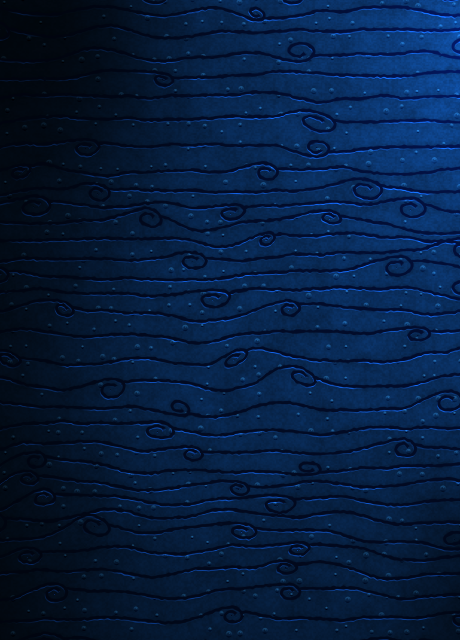
Write a Shadertoy shader that draws this pattern.

```glsl
// Dark blue embossed surface with wavy carved lines, curls and small droplets, lit from the upper right.

// Lengths are in canvas heights
const float ROW_STEP    = 0.0312;  // mean distance between lines
const float ROW_DRIFT   = 0.012;   // slow change of line density
const float WAVE_HEIGHT = 0.030;
const float WAVE_FREQ   = 11.0;
const float CURL_CELL   = 0.35;    // at most one curl per cell of a row
const float CURL_SHARE  = 0.78;
const float CURL_REACH  = 0.08;    // length of the rise into a curl
const float CURL_TURNS  = 1.1;
const float CURL_TIGHT  = 0.52;    // radius lost per turn
const vec2  CURL_EXIT   = vec2(0.8, 0.46); // where the next line leaves the curl
const float LINE_HALF   = 0.0023;
const float EDGE_ROUGH  = 0.0024;
const float DROP_CELL   = 0.028;
const float DROP_SHARE  = 0.55;
const vec2  LIGHT_STEP  = vec2(0.0005, 0.0016);
const vec3  SURFACE     = vec3(0.033, 0.158, 0.32);
const vec3  GLOW        = vec3(0.03, 0.165, 0.35);
const vec3  GROOVE      = vec3(0.006, 0.034, 0.115);
const vec3  GROOVE_GLOW = vec3(0.006, 0.06, 0.32);
const vec3  RIM         = vec3(0.05, 0.27, 0.68);
const float TAU         = 6.28318;

float hash(vec2 p) {
    return fract(sin(dot(p, vec2(127.1, 311.7))) * 43758.5453);
}

float noise(vec2 p) {
    vec2 i = floor(p), f = fract(p);
    f = f * f * (3.0 - 2.0 * f);
    return mix(mix(hash(i), hash(i + vec2(1, 0)), f.x),
               mix(hash(i + vec2(0, 1)), hash(i + vec2(1, 1)), f.x), f.y);
}

float fbm(vec2 p) {
    float sum = 0.0, amp = 0.5;
    for (int i = 0; i < 4; i++) {
        sum += amp * noise(p);
        p = p * 2.03 + 17.3;
        amp *= 0.5;
    }
    return sum;
}

// Distance to a clockwise spiral that starts at the top of an ellipse
float spiralDistance(vec2 p, vec2 radii) {
    vec2 q = p / radii;
    float len = max(length(q), 0.001);
    float slope = length(q / radii) / len;
    float turn = fract(atan(q.x, q.y) / TAU + 1.0);
    float d = 1.0;
    for (int n = 0; n < 2; n++) {
        float t = turn + float(n);
        float across = abs(len - 1.0 + CURL_TIGHT * t) / slope;
        float beyond = (t - CURL_TURNS) * TAU * len * radii.y;
        d = min(d, max(across, beyond));
    }
    return d;
}

// Distance to one wavy line, broken by a curl in each cell
float rowDistance(vec2 p, float row) {
    float base = row * ROW_STEP + ROW_DRIFT * sin(row * ROW_STEP * 15.0);
    base += WAVE_HEIGHT * (noise(vec2(p.x * WAVE_FREQ + 0.6 * hash(vec2(row, 5.0)), row * 0.38)) - 0.5);
    base += 0.005 * (noise(vec2(p.x * 30.0, row * 3.7)) - 0.5);
    float y = p.y - base;

    float shift = hash(vec2(row, 9.0)) * CURL_CELL;
    float cell = floor((p.x + shift) / CURL_CELL);
    vec2 id = vec2(cell, row);
    if (hash(id + 2.3) > CURL_SHARE) return abs(y);

    float x = p.x + shift - (cell + mix(0.26, 0.74, hash(id))) * CURL_CELL;
    float size = mix(0.0105, 0.0175, hash(id + 7.1));
    vec2 radii = size * vec2(mix(1.35, 2.0, hash(id + 4.9)), 1.0);
    y *= hash(id + 8.7) < 0.14 ? -1.0 : 1.0;

    float rise = size * smoothstep(-CURL_REACH, 0.0, x);
    float fall = size * CURL_EXIT.y * (1.0 - smoothstep(0.0, CURL_REACH, x - CURL_EXIT.x * radii.x));
    float line = x < 0.0 ? abs(y - rise) : max(abs(y - fall), CURL_EXIT.x * radii.x - x);
    return min(line, spiralDistance(vec2(x, y), radii));
}

float grooveDistance(vec2 p) {
    p.y += EDGE_ROUGH * (noise(p * 190.0) - 0.5);
    float middle = floor(p.y / ROW_STEP), d = 1.0;
    for (int i = -2; i <= 3; i++) d = min(d, rowDistance(p, middle + float(i)));
    return d;
}

// Droplet relief: a thin ring with a lit upper side and a glint
float droplets(vec2 p, float px) {
    vec2 id = floor(p / DROP_CELL);
    if (hash(id + 31.0) > DROP_SHARE) return 0.0;
    vec2 centre = 0.2 + 0.6 * vec2(hash(id + 11.0), hash(id + 23.0));
    vec2 q = p - (id + centre) * DROP_CELL;
    float radius = mix(0.0010, 0.0038, pow(hash(id + 47.0), 1.3));
    float r = length(q);
    float ring = 1.0 - smoothstep(0.0002, 0.0002 + 1.3 * px, abs(r - radius));
    float glint = 1.0 - smoothstep(0.0, 0.0003 + px, length(q - radius * vec2(0.2, 0.4)));
    return ring * (0.3 + 0.7 * q.y / radius) + 0.9 * glint;
}

void mainImage(out vec4 fragColor, in vec2 fragCoord) {
    float px = 1.0 / iResolution.y;
    vec2 p = fragCoord * px;
    vec2 uv = fragCoord / iResolution.xy;

    // Broad light: dark left side and lower corners, glow at upper right
    float light = mix(0.26, 0.9, smoothstep(-0.06, 0.46, uv.x));
    vec2 shade = uv - vec2(0.14, 0.94);
    light *= 1.0 - 0.65 * exp(-dot(shade, shade) * 14.0);
    light *= mix(0.68, 1.0, smoothstep(-0.05, 0.45, uv.y));
    light *= 1.0 - 0.5 * smoothstep(0.75, 1.05, uv.x) * (1.0 - smoothstep(0.0, 0.4, uv.y));
    float glow = exp(-3.4 * length((uv - vec2(1.02, 0.93)) * vec2(1.2, 1.0)));

    // Mottled, finely grained surface
    float mottle = 0.68 + 0.36 * fbm(p * 28.0) + 0.16 * noise(p * 210.0) + 0.17 * noise(p * 430.0);
    vec3 color = (SURFACE * light + GLOW * glow * 1.1) * mottle;
    color += droplets(p, px) * vec3(0.06, 0.15, 0.20) * (0.3 + light);

    // Carved grooves with a soft shadow and a thin, broken lit rim
    float d = grooveDistance(p);
    float groove = 1.0 - smoothstep(LINE_HALF - 0.7 * px, LINE_HALF + 0.7 * px, d);
    float above = grooveDistance(p + LIGHT_STEP);
    float rim = max(1.0 - smoothstep(LINE_HALF - 0.7 * px, LINE_HALF + 0.7 * px, above) - groove, 0.0);
    rim *= smoothstep(0.2, 0.85, noise(p * vec2(26.0, 50.0))) * mix(0.6, 1.4, noise(p * 160.0));
    color *= 1.0 - 0.22 * exp(-d / 0.004);
    color = mix(color, GROOVE * (0.35 + 0.65 * light) + GROOVE_GLOW * glow, 0.93 * groove);
    color += RIM * rim * (0.15 + 0.65 * light + 0.5 * glow);

    fragColor = vec4(color, 1.0);
}
```
